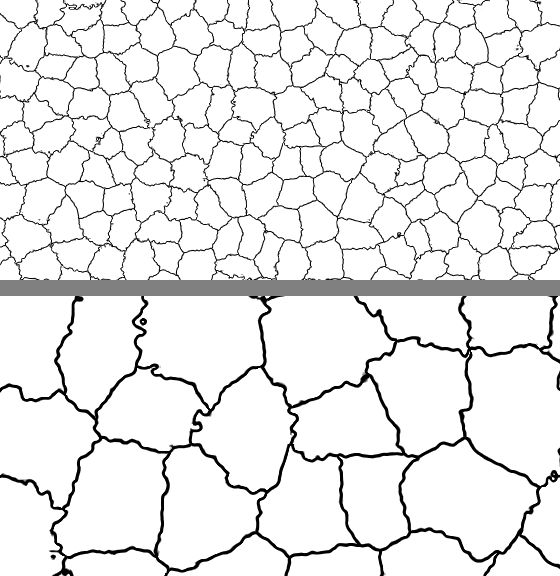
Top, the full canvas; bottom, a detail of the centre.
Write a WebGL 1 fragment shader that draws this pattern.

```glsl
precision highp float;
// Thin black borders of irregular cells on white, like a cracked mosaic.
// Voronoi cells around jittered, staggered seeds are bent by fractal noise;
// the border distance is divided by its slope to keep the line width even.

uniform vec2 u_resolution;

#define CELLS 8.8          // cells per canvas height
#define JITTER 0.76        // seed scatter within a grid square
#define LINE_WIDTH 0.0038  // in canvas heights
#define BEND 0.20          // broad curving of the borders, in cells
#define ROUGHNESS 0.15     // fine raggedness of the borders, in cells
#define SLOPE_STEP 0.012   // distance for measuring the slope, in cells
#define PAPER vec3(1.0)
#define INK vec3(0.0)

vec2 hash2(vec2 p) {
  vec2 q = vec2(dot(p, vec2(127.1, 311.7)), dot(p, vec2(269.5, 183.3)));
  return fract(sin(q) * 43758.5453);
}

// Smooth two-channel value noise, centred on zero.
vec2 noise2(vec2 p) {
  vec2 i = floor(p);
  vec2 f = fract(p);
  f = f * f * (3.0 - 2.0 * f);
  vec2 low = mix(hash2(i), hash2(i + vec2(1.0, 0.0)), f.x);
  vec2 high = mix(hash2(i + vec2(0.0, 1.0)), hash2(i + vec2(1.0)), f.x);
  return mix(low, high, f.y) - 0.5;
}

// Broad bends plus fine ragged steps whose strength varies from place to place.
vec2 warp(vec2 p) {
  vec2 bend = BEND * noise2(p * 2.1 + 17.0);
  float strength = ROUGHNESS * (1.0 + 1.1 * noise2(p * 1.3 + 5.0).x);
  vec2 ragged = vec2(0.0);
  float amplitude = 0.75;
  float frequency = 4.7;
  for (int i = 0; i < 3; i++) {
    ragged += amplitude * noise2(p * frequency + 31.0);
    amplitude *= 0.62;
    frequency *= 1.9;
  }
  return p + bend + strength * ragged;
}

// Seed of one grid square; every other row is shifted by half a square.
vec2 seedOf(vec2 square) {
  vec2 stagger = vec2(0.5 * mod(square.y, 2.0), 0.0);
  return square + stagger + 0.5 + JITTER * (hash2(square) - 0.5);
}

// Distance to the closest cell border, in cells.
float borderDistance(vec2 p) {
  vec2 q = warp(p);
  vec2 home = floor(q);

  // Nearest seed.
  vec2 nearest = vec2(0.0);
  float best = 100.0;
  for (int y = -2; y <= 2; y++) {
    for (int x = -2; x <= 2; x++) {
      vec2 seed = seedOf(home + vec2(float(x), float(y)));
      float d = dot(seed - q, seed - q);
      if (d < best) {
        best = d;
        nearest = seed;
      }
    }
  }

  // Closest bisector between that seed and its neighbours.
  float border = 100.0;
  vec2 normal = vec2(1.0, 0.0);
  for (int y = -2; y <= 2; y++) {
    for (int x = -2; x <= 2; x++) {
      vec2 seed = seedOf(home + vec2(float(x), float(y)));
      vec2 across = seed - nearest;
      if (dot(across, across) > 0.0001) {
        vec2 n = normalize(across);
        float d = dot(0.5 * (seed + nearest) - q, n);
        if (d < border) {
          border = d;
          normal = n;
        }
      }
    }
  }

  // Undo the stretching caused by the warp.
  vec2 dx = warp(p + vec2(SLOPE_STEP, 0.0)) - q;
  vec2 dy = warp(p + vec2(0.0, SLOPE_STEP)) - q;
  float slope = length(vec2(dot(dx, normal), dot(dy, normal))) / SLOPE_STEP;
  return border / clamp(slope, 0.5, 3.0);
}

void main() {
  vec2 p = gl_FragCoord.xy / u_resolution.y;
  float pixel = 1.0 / u_resolution.y;
  float d = borderDistance(p * CELLS) / CELLS;
  float ink = clamp((0.5 * LINE_WIDTH - d) / pixel + 0.5, 0.0, 1.0);
  gl_FragColor = vec4(mix(PAPER, INK, ink), 1.0);
}
```
